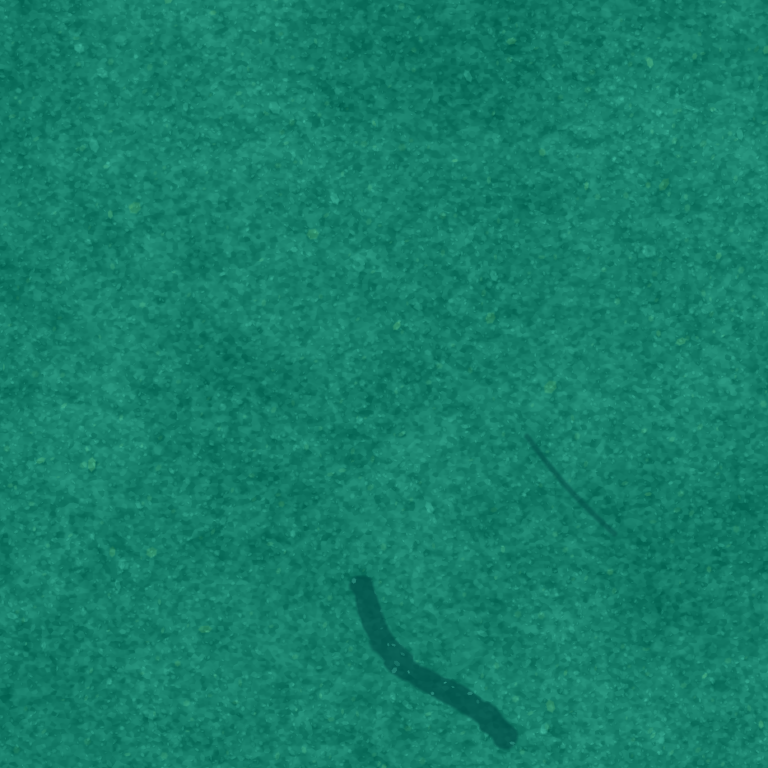
Give the GLSL for this texture, as a WebGL 1 fragment shader.

```glsl
precision highp float;
uniform vec2 u_resolution;

const vec3 SEABED = vec3(0.083, 0.492, 0.412);
const vec3 LIGHT_STEP = vec3(0.75, 1.0, 0.9);
const vec3 BODY_DARK = vec3(0.022, 0.355, 0.315);
const vec3 OLIVE_TINT = vec3(0.03, 0.0, -0.05);

vec2 hash2(vec2 p) {
  vec3 q = fract(vec3(p.xyx) * vec3(0.1031, 0.1030, 0.0973));
  q += dot(q, q.yzx + 33.33);
  return fract((q.xx + q.yz) * q.zy);
}

mat2 rotation(float angle) {
  float c = cos(angle), s = sin(angle);
  return mat2(c, s, -s, c);
}

// Blended cellular noise, centred on zero; sharpness sets how hard cells meet
float cells(vec2 p, float sharpness) {
  vec2 id = floor(p);
  float sum = 0.0, total = 0.0;
  for (int y = -1; y <= 1; y++) {
    for (int x = -1; x <= 1; x++) {
      vec2 cell = id + vec2(float(x), float(y));
      vec2 offset = cell + hash2(cell) - p;
      float weight = exp(-sharpness * dot(offset, offset));
      sum += weight * (hash2(cell + 57.0).x - 0.5);
      total += weight;
    }
  }
  return sum / total;
}

// Angular stone: a stretched, clipped diamond
float stoneDistance(vec2 p, float stretch) {
  p.y *= stretch;
  p = abs(p);
  return max(p.x * 0.85 + p.y * 0.5, p.y);
}

// Scattered stones: x is brightness with a soft shade below, y is olive tint
vec2 stones(vec2 p, float density, float maxRadius, float blur) {
  vec2 id = floor(p), result = vec2(0.0);
  for (int y = -1; y <= 1; y++) {
    for (int x = -1; x <= 1; x++) {
      vec2 cell = id + vec2(float(x), float(y));
      vec2 kind = hash2(cell + 19.0), look = hash2(cell + 83.0);
      float present = step(kind.x, density);
      float radius = maxRadius * mix(0.4, 1.0, kind.y * kind.y);
      mat2 turn = rotation(look.x * 6.283);
      vec2 q = p - cell - hash2(cell);
      float stretch = mix(1.0, 1.9, look.y);
      float stone = stoneDistance(turn * q, stretch);
      float below = stoneDistance(turn * (q + vec2(-0.03, 0.09)), stretch);
      float lit = present * (1.0 - smoothstep(radius - blur, radius + blur, stone));
      float shade = present * (1.0 - smoothstep(radius - blur, radius + blur * 2.0, below));
      float gloss = mix(0.35, 1.0, fract(look.y * 7.3 + kind.y));
      result.x = mix(result.x - 0.3 * shade * (1.0 - lit), gloss, lit);
      result.y = mix(result.y, step(0.7, look.x), lit);
    }
  }
  return result;
}

// Distance to a line from a to b, bent by a bow and an S wave
float strand(vec2 p, vec2 a, vec2 b, float bow, float wave) {
  vec2 axis = normalize(b - a);
  float span = length(b - a);
  float along = dot(p - a, axis);
  float t = clamp(along / span, 0.0, 1.0);
  float across = dot(p - a, vec2(-axis.y, axis.x));
  float bend = bow * sin(3.1416 * t) + wave * sin(6.2832 * t);
  return length(vec2(along - t * span, across - bend));
}

float softMask(float dist, float width, float blur) {
  return 1.0 - smoothstep(width - blur, width + blur, dist);
}

void main() {
  vec2 uv = gl_FragCoord.xy / u_resolution.y;
  float pixel = 1.0 / u_resolution.y;
  vec2 drift = 0.02 * sin(uv.yx * vec2(17.0, 13.0) + vec2(0.4, 2.1));

  // Broad mottling and fine sand
  float mottle = cells((uv + drift) * 5.0, 4.0) * 0.055
               + cells(uv * vec2(10.0, 13.0) + 31.0, 4.0) * 0.04
               + cells(uv * vec2(24.0, 30.0) + 7.0, 5.0) * 0.035;
  float sand = cells(uv * vec2(80.0, 98.0), 7.0) * 0.075
             + cells(uv * vec2(165.0, 200.0) + 11.0, 7.0) * 0.095;

  // Specks, gravel and sparse pebbles
  float cluster = 1.0 + cells(uv * 8.0 + 63.0, 4.0) * 1.2;
  vec2 specks = stones(uv * 115.0, 0.42 * cluster, 0.3, 0.12 + pixel * 40.0);
  vec2 gravel = stones(uv * 62.0 + 5.0, 0.4 * cluster, 0.28, 0.09 + pixel * 20.0);
  vec2 pebbles = stones(uv * 29.0 + 41.0, 0.13 * cluster, 0.25, 0.04 + pixel * 10.0);
  float grit = specks.x * 0.08 + gravel.x * 0.07 + pebbles.x * 0.1;

  // Faint ridge, dim hollow at the right edge and a thin twig
  float ridge = softMask(strand(uv, vec2(-0.02, 0.49), vec2(0.19, 0.463), 0.01, 0.004), 0.004, 0.011);
  float hollow = softMask(length((uv - vec2(1.01, 0.515)) * vec2(1.0, 0.6)), 0.02, 0.022);
  float twig = softMask(strand(uv, vec2(0.686, 0.432), vec2(0.8, 0.305), -0.005, 0.0), 0.0035, 0.0025);
  float tone = mottle + sand + grit - 0.06 * ridge - 0.07 * hollow;

  vec3 color = SEABED + LIGHT_STEP * tone;
  color += OLIVE_TINT * (gravel.y * 0.6 + pebbles.y);
  color = mix(color, BODY_DARK + LIGHT_STEP * sand * 0.3, twig * 0.75);

  // Dark curved animal, dusted with pale flakes
  float spine = strand(uv, vec2(0.473, 0.235), vec2(0.658, 0.043), -0.027, -0.012);
  float ragged = cells(uv * 60.0 + 3.0, 6.0) * 0.007;
  float body = softMask(spine + ragged, 0.0155, 0.003);
  vec2 flakes = stones(uv * 75.0 + 23.0, 0.3, 0.33, 0.1);
  vec3 skin = BODY_DARK + LIGHT_STEP * (sand * 0.35 + max(flakes.x, 0.0) * 0.22);
  color = mix(color, skin, body * 0.93);

  gl_FragColor = vec4(clamp(color, 0.0, 1.0), 1.0);
}
```
